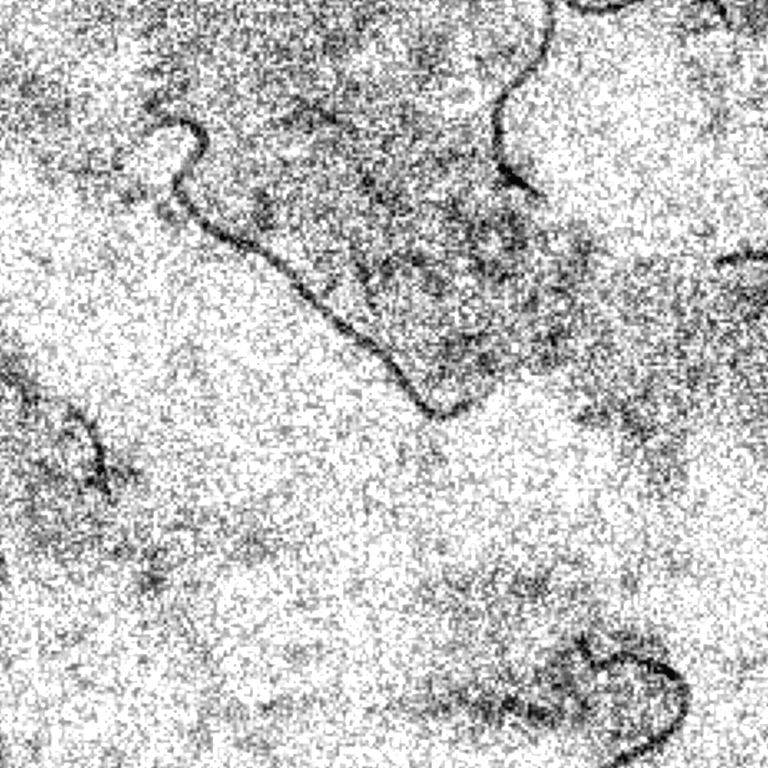
This texture is drawn by a WebGL 2 fragment shader. Its source:

```glsl
#version 300 es
precision highp float;

uniform vec2 u_resolution;
out vec4 fragColor;

float hash(vec2 cell, float seed) {
    uvec3 h = uvec3(ivec3(vec3(cell, seed))) * 1664525u + 1013904223u;
    h.x += h.y * h.z;
    h.y += h.z * h.x;
    h.z += h.x * h.y;
    h ^= h >> 16u;
    h.x += h.y * h.z;
    return float(h.x >> 8u) / 16777216.0;
}

// Smooth value noise centred on zero
float noise(vec2 p, float seed) {
    vec2 cell = floor(p);
    vec2 f = fract(p);
    f = f * f * (3.0 - 2.0 * f);
    float low = mix(hash(cell, seed), hash(cell + vec2(1.0, 0.0), seed), f.x);
    float high = mix(hash(cell + vec2(0.0, 1.0), seed), hash(cell + 1.0, seed), f.x);
    return mix(low, high, f.y) - 0.5;
}

vec2 rotate(vec2 p, float angle) {
    float c = cos(angle), s = sin(angle);
    return vec2(c * p.x - s * p.y, s * p.x + c * p.y);
}

float fbm(vec2 p, float seed) {
    float sum = 0.0, amplitude = 0.5;
    for (int i = 0; i < 4; i++) {
        sum += amplitude * noise(p, seed + float(i));
        p = rotate(p, 0.65) * 2.03 + 5.7;
        amplitude *= 0.55;
    }
    return sum;
}

float softMass(vec2 p, vec2 center, vec2 size) {
    vec2 d = (p - center) / size;
    return exp(-dot(d, d));
}

// Smooth field, positive inside dense compartments
float compartments(vec2 p) {
    vec2 warp = vec2(noise(p * 6.0, 11.0), noise(p * 6.0, 12.0));
    vec2 q = rotate(p + 0.1 * warp, 0.4);
    float field = 0.7 * noise(q * 4.5 + 2.3, 13.0) + 0.4 * noise(q * 9.0, 14.0);
    field += 0.30 * softMass(p, vec2(0.58, 0.68), vec2(0.26, 0.24));
    field += 0.25 * softMass(p, vec2(0.85, 0.10), vec2(0.22, 0.12));
    field -= 0.28 * softMass(p, vec2(0.20, 0.70), vec2(0.14, 0.24));
    return field - 0.04;
}

// Broken dark lines along the compartment borders
float membrane(vec2 p, float field, float halfWidth) {
    float e = 0.004;
    vec2 slope = vec2(compartments(p + vec2(e, 0.0)) - field,
                      compartments(p + vec2(0.0, e)) - field) / e;
    float dist = abs(field) / max(length(slope), 0.9);
    float line = 1.0 - smoothstep(0.3 * halfWidth, 1.8 * halfWidth, dist);
    float presence = smoothstep(0.0, 0.24, noise(p * 7.0 + 3.1, 21.0));
    return line * presence;
}

// Small dark clumps of uneven size
float clots(vec2 p) {
    float clump = noise(rotate(p, 0.5) * 38.0, 31.0) + 0.6 * noise(rotate(p, 1.1) * 19.0, 32.0);
    clump += 0.35 * noise(p * 75.0, 33.0);
    return smoothstep(0.05, 0.62, clump);
}

// Fine grain in two overlapping sizes
float grain(vec2 p) {
    return 0.66 * noise(p * 232.0, 41.0) + 0.42 * noise(rotate(p, 0.3) * 135.0, 42.0);
}

void main() {
    vec2 p = gl_FragCoord.xy / u_resolution.y;

    // Pale ground and grey tissue
    float field = compartments(p);
    float density = smoothstep(-0.22, 0.24, field + 0.7 * fbm(p * 13.0, 51.0));
    float tone = mix(0.93, 0.67, density);

    // Dark structures
    tone -= clots(p) * mix(0.20, 0.34, density);
    tone -= 0.50 * membrane(p, field, 0.006);

    // Film grain
    tone += grain(p) * mix(0.85, 1.08, density);

    fragColor = vec4(vec3(clamp(tone, 0.03, 1.0)), 1.0);
}
```
